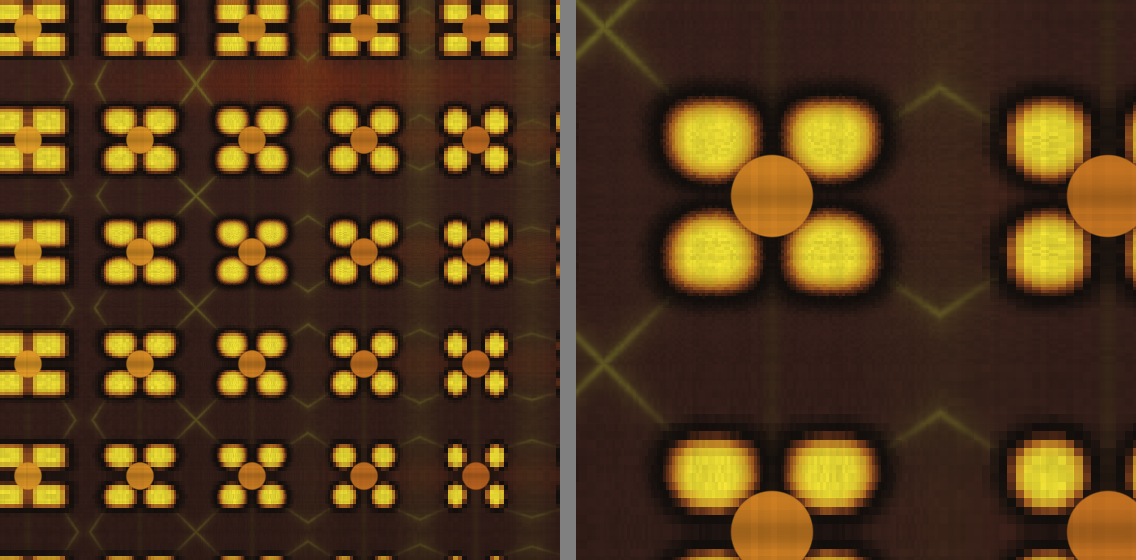
Left, the full canvas; right, a detail of the centre.
Give the GLSL for this pattern, as a Shadertoy shader.

```glsl
const float REPEATS = 5.0;
const vec3 SOOT = vec3(0.07, 0.055, 0.045);
const vec3 UMBER = vec3(0.20, 0.115, 0.095);
const vec3 RUST = vec3(0.42, 0.16, 0.08);
const vec3 OLIVE = vec3(0.42, 0.40, 0.14);
const vec3 EMBER = vec3(0.39, 0.19, 0.10);
const vec3 ORANGE = vec3(0.64, 0.37, 0.12);
const vec3 GOLD = vec3(0.77, 0.59, 0.15);
const vec3 YELLOW = vec3(0.88, 0.82, 0.19);

float hash(vec2 p) {
    vec3 q = fract(p.xyx * vec3(0.1031, 0.1030, 0.0973));
    q += dot(q, q.yzx + 33.33);
    return fract((q.x + q.y) * q.z);
}

float bell(float x, float width) {
    x /= width;
    return exp(-x * x);
}

// Center each block on its own coarse grid
vec2 pixelate(vec2 p, vec2 block) {
    return (floor(p / block) + 0.5) * block;
}

// Normalized radius: rounded toward the disc, squarer on the outside
float petalRadius(vec2 p, vec2 id) {
    vec2 halfSize = vec2(0.148 - 0.008 * id.x - 0.0025 * id.x * id.y,
                         id.y < 0.5 ? 0.085 : 0.116 - 0.005 * id.y);
    vec2 center = vec2(0.176, id.y < 0.5 ? 0.142 : 0.16 + 0.003 * id.y);
    vec2 q = (abs(p) - center) / halfSize;
    float boxy = id.x < 0.5 || id.y < 0.5 ? 5.0 : 2.0;
    float outer = max(boxy, 3.6 - 0.4 * id.x);
    float n = q.y > 0.0 ? outer : boxy;
    q = pow(abs(q) + 1e-4, vec2(n));
    return pow(q.x + q.y, 1.0 / n);
}

vec3 petalRamp(float d, vec3 ground) {
    vec3 c = mix(YELLOW, GOLD, smoothstep(0.55, 0.92, d));
    c = mix(c, ORANGE, smoothstep(0.86, 1.02, d));
    c = mix(c, EMBER, smoothstep(0.98, 1.13, d));
    c = mix(c, SOOT, smoothstep(1.08, 1.32, d));
    return mix(c, ground, smoothstep(1.28, 2.0, d));
}

// Crossing lines that part sideways on the left, vertically on the right
float lattice(vec2 p, vec2 id) {
    float shift = id.x - 1.0;
    float slope = exp2(-0.6 * shift) * (id.y < 0.5 ? 1.3 : 1.0);
    float gap = sign(shift) * 0.21 * pow(abs(shift) + 1e-4, 0.4);
    gap *= 1.0 - 0.15 * id.y;
    float d = abs(abs(p.y) - abs(p.x) * slope - gap);
    d /= sqrt(1.0 + slope * slope);
    float line = bell(d, 0.012) + 0.45 * bell(d, 0.05);
    return line * bell(p.x, 0.22) * bell(p.y, 0.34);
}

vec3 background(vec2 g) {
    float height = 1.0 - g.y / REPEATS;
    vec2 gapId = floor(g - 0.25);
    vec2 p = g - gapId - 0.75;
    float top = exp(-0.65 * g.y);
    vec3 c = UMBER * mix(1.12, 0.86, 1.0 - height);

    // Warm smears across the upper gaps
    float smear = bell(g.y - 0.75, 0.22) * bell(g.x - 2.9, 1.7);
    smear += bell(g.x - 2.75, 0.18) * bell(g.y, 1.1);
    float patches = bell(fract(g.y) - 0.25, 0.16) * smoothstep(2.2, 4.0, g.x);
    c = mix(c, RUST, clamp(0.7 * smear + patches * (0.2 + 0.5 * top), 0.0, 0.85));

    // Olive strips and fine center threads
    float strip = bell(p.x, 0.16) * smoothstep(1.5, 4.0, g.x);
    c = mix(c, OLIVE, strip * (0.12 + 0.22 * top));
    vec2 center = abs(fract(g) - 0.25);
    c = mix(c, OLIVE * 0.55, 0.25 * bell(center.x, 0.025));

    float strength = mix(0.32, 0.6, height) + 0.25 * top;
    return mix(c, OLIVE, clamp(lattice(p, gapId) * strength, 0.0, 0.8));
}

vec3 discColor(vec2 p, vec2 id) {
    float aging = clamp(id.x * 0.19 + 0.05 * id.y, 0.0, 1.0);
    vec3 c = mix(vec3(0.82, 0.58, 0.14), vec3(0.66, 0.34, 0.11), aging);
    return c * (1.04 - 0.16 * bell(p.y, 0.04));
}

void mainImage(out vec4 fragColor, in vec2 fragCoord) {
    vec2 uv = fragCoord / iResolution.y;
    vec2 g = vec2(uv.x, 1.0 - uv.y) * REPEATS;
    float pixel = REPEATS / iResolution.y;
    vec2 id = floor(g + 0.25);
    vec2 p = g - id - 0.25;

    // Blocks coarsen away from the middle cell
    vec2 block = 0.009 + 0.016 * abs(id - 2.0);
    vec2 q = pixelate(abs(p), block);
    float grain = hash(q * 97.0 + id * 13.0) - 0.5;

    vec3 ground = background(g);
    float radius = petalRadius(q, id) + 0.07 * grain;
    vec3 color = petalRamp(radius, ground);
    color *= 1.0 + 0.10 * grain;

    float disc = 1.0 - smoothstep(-pixel, pixel, length(p) - 0.122);
    color = mix(color, discColor(p, id), disc);

    // Faint woven threads
    vec2 thread = floor(uv * 256.0);
    float weave = hash(vec2(thread.x, 7.0)) + hash(vec2(3.0, thread.y)) - 1.0;
    color *= 1.0 + 0.06 * weave;
    fragColor = vec4(color, 1.0);
}
```
